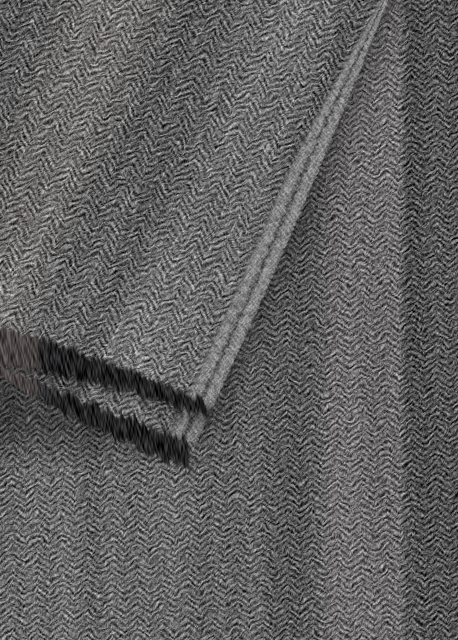
A Shadertoy shader for this texture:

```glsl
// A folded wool herringbone scarf lying on a flat layer of the same cloth.
// Zigzag sine rows form the weave, stretched gradient noise adds fibres, and
// curved boundary lines place the rolled fold, its shadow and two dark fringes.

vec2 randomGradient(vec2 cell) {
    float angle = 6.2832 * fract(sin(dot(cell, vec2(127.1, 311.7))) * 43758.5);
    return vec2(cos(angle), sin(angle));
}

float gradientNoise(vec2 p) {
    vec2 i = floor(p), f = fract(p);
    vec2 u = f * f * f * (f * (f * 6.0 - 15.0) + 10.0);
    float a = dot(randomGradient(i), f);
    float b = dot(randomGradient(i + vec2(1, 0)), f - vec2(1, 0));
    float c = dot(randomGradient(i + vec2(0, 1)), f - vec2(0, 1));
    float d = dot(randomGradient(i + vec2(1, 1)), f - vec2(1, 1));
    return mix(mix(a, b, u.x), mix(c, d, u.x), u.y);
}

vec2 rotate(vec2 p, float angle) {
    float c = cos(angle), s = sin(angle);
    return vec2(c * p.x - s * p.y, s * p.x + c * p.y);
}

// Soft step that is one above the edge
float above(float value, float softness) {
    return smoothstep(-softness, softness, value);
}

// Loose hairs in two crossing directions, plus fine grain
float fibres(vec2 p) {
    float hairs = gradientNoise(rotate(p, 0.6) * vec2(330, 95));
    hairs += gradientNoise(rotate(p, -0.7) * vec2(95, 340) + 40.0);
    return hairs + 1.3 * gradientNoise(rotate(p, 0.3) * 370.0 + 9.0);
}

// Herringbone brightness around zero; scale enlarges columns and rows
float herringbone(vec2 p, float scale, float steepness) {
    p /= scale;
    p += 0.004 * vec2(gradientNoise(p * 70.0), gradientNoise(p * 80.0 + 20.0));
    float zigzag = abs(fract(p.x / 0.039) - 0.5) * steepness;
    float row = sin(6.2832 * (p.y + zigzag) / 0.0098);
    float wear = 0.85 + 1.1 * gradientNoise(p * vec2(75, 60));
    return 0.135 * row * wear + 0.18 * fibres(p * scale);
}

// Flat cloth with vertical bands of lighter, warmer and darker yarn
vec3 groundCloth(vec2 p) {
    float paleBand = above(p.x - 0.505, 0.012) * above(0.63 - p.x, 0.008);
    float darkBand = above(p.x - 0.63, 0.008);
    float streaks = gradientNoise(vec2(p.x * 24.0, p.y * 1.3 + 5.0));
    float tone = 0.375 + 0.05 * paleBand - 0.055 * darkBand + 0.065 * streaks;
    tone -= 0.04 * exp(-pow((p.x - 0.46) / 0.04, 2.0));
    tone += 0.03 * above(0.35 - p.y, 0.25) * above(0.3 - p.x, 0.2);
    return tone + herringbone(p, 1.0, 0.029) + vec3(0.008, 0.0, 0.0) * paleBand;
}

// Slanted cloth of the folded layer, with long pale hairs lying over it
vec3 foldedCloth(vec2 p) {
    float across = p.x - 0.431 * p.y;
    float band = cos(6.2832 * (across - 0.04) / 0.28);
    float streaks = gradientNoise(vec2(across * 26.0, p.y * 2.5));
    float tone = 0.375 + 0.04 * band + 0.055 * streaks;
    tone += 0.025 * above(0.6 - p.y, 0.15);
    float longHair = gradientNoise(rotate(p, 0.5) * vec2(230, 28) + 70.0);
    tone += 0.30 * max(longHair - 0.1, 0.0);
    float warmth = exp(-pow((across + 0.25) / 0.08, 2.0));
    return tone + herringbone(rotate(p, 0.36), 1.16, 0.037) + vec3(0.012, 0.002, -0.002) * warmth;
}

// Two hairy rolled hems; t runs from the outer edge inward
vec3 rolledHem(vec2 p, float t) {
    t += 0.10 * gradientNoise(p * 95.0);
    float lobe = sqrt(abs(sin(6.2832 * clamp(t, 0.0, 1.0))));
    float seam = exp(-pow((t - 0.5) / 0.09, 2.0));
    float hair = gradientNoise(rotate(p, 0.9) * vec2(75, 270));
    return vec3(0.40 + 0.13 * lobe - 0.11 * seam + 0.16 * hair + 0.12 * fibres(p));
}

// Dark twisted strands, paler and browner at the far left
vec3 fringeColor(vec2 p) {
    float strand = gradientNoise(vec2((p.x + 0.3 * p.y) * 270.0, p.y * 35.0));
    strand += 0.8 * gradientNoise(vec2((p.x - 0.1 * p.y) * 370.0, p.y * 60.0));
    vec3 tint = mix(vec3(0.29, 0.27, 0.265), vec3(0.13, 0.13, 0.135), above(p.x - 0.06, 0.012));
    return tint + 0.20 * strand;
}

void mainImage(out vec4 fragColor, in vec2 fragCoord) {
    vec2 p = fragCoord / iResolution.y;
    float x = p.x, y = p.y;

    // Boundary lines of the fold and of both fringes, with ragged fibres
    float fuzz = 0.003 * gradientNoise(p * vec2(170, 230));
    float ragged = 0.012 * gradientNoise(vec2((x + 0.2 * y) * 190.0, y * 12.0));
    ragged += 0.010 * gradientNoise(vec2(x * 60.0, 3.3));
    float bow = (y - 0.362) * (1.0 - y) * 0.06;
    float edgeDepth = 0.332 + 0.431 * (y - 0.362) + bow + fuzz - x;
    float inside = above(edgeDepth, 0.002);
    float upperTop = 0.489 - 0.28 * x - 0.27 * x * x + 0.8 * ragged;
    float upperEnd = 0.430 - 0.12 * x - 0.42 * x * x + ragged;
    float lowerTop = 0.428 - 0.40 * x + 1.2 * ragged;
    float lowerEnd = 0.412 - 0.59 * x + 0.35 * x * x + ragged;

    // Ground and the shadow cast to the right and below
    vec3 color = groundCloth(p);
    float sideShadow = exp(-max(-edgeDepth, 0.0) / 0.026) * above(y - 0.30, 0.05);
    float underShadow = exp(-max(lowerEnd - y, 0.0) / 0.012) * above(0.30 - x, 0.02);
    color *= 1.0 - max(0.36 * sideShadow, 0.30 * underShadow);

    // Lower fringe, then the strip of cloth above it
    float lowerFringe = above(y - lowerEnd, 0.004) * above(0.295 + fuzz - x, 0.003);
    color = mix(color, fringeColor(p + vec2(0, 0.37)), lowerFringe * above(lowerTop + 0.010 - y, 0.005));
    float hemWidth = 0.047 * smoothstep(1.15, 0.7, y);
    float hemMask = above(hemWidth - edgeDepth + fuzz, 0.005);
    vec3 cloth = mix(foldedCloth(p), rolledHem(p, edgeDepth / hemWidth), hemMask);
    float stripShade = 1.0 - 0.45 * exp(-max(upperEnd - y, 0.0) / 0.016);
    color = mix(color, cloth * stripShade, inside * above(y - lowerTop, 0.006));

    // Upper fringe and the cloth it hangs from
    float upperFringe = above(y - upperEnd, 0.004) * above(0.324 + fuzz - x, 0.003);
    color = mix(color, fringeColor(p), upperFringe * above(upperTop + 0.010 - y, 0.005));
    color = mix(color, cloth, inside * above(y - upperTop, 0.006));

    fragColor = vec4(clamp(color, 0.0, 1.0), 1.0);
}
```
